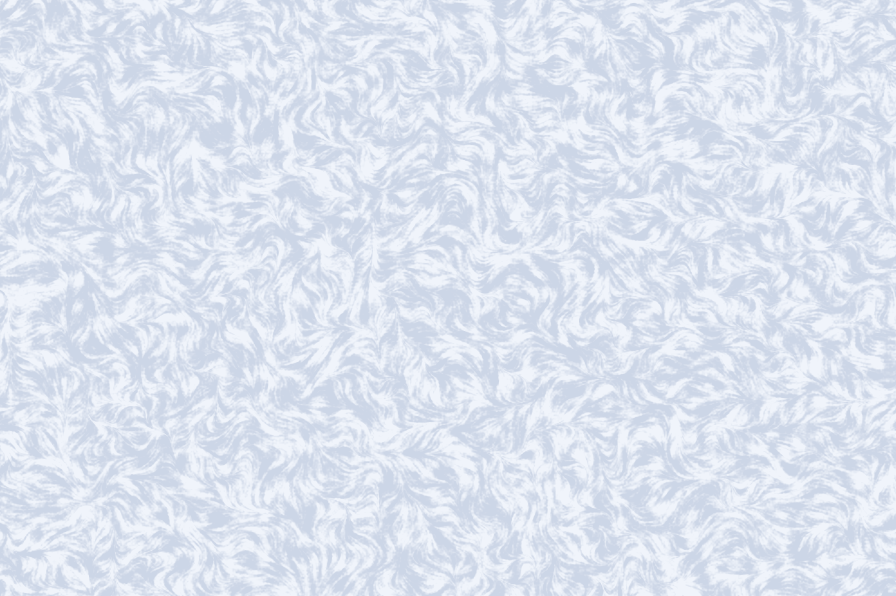
Write a Shadertoy shader that draws this texture.

```glsl
// Frosty, feathered texture of pale blue flakes over near-white ground.
// Noise is averaged along a curling flow field to form short curved strokes,
// then mixed with soft patches and grain and mapped to a cool two-colour ramp.

const vec3 FLAKE_BLUE = vec3(0.801, 0.838, 0.904);
const vec3 FROST_WHITE = vec3(0.942, 0.958, 0.984);

// Frequencies are in cells per canvas height.
const float CURL_FREQ = 23.0;
const float PATCH_FREQ = 46.0;
const float STROKE_FREQ = 125.0;
const float FIBRE_FREQ = 290.0;
const float GRAIN_FREQ = 330.0;

const float LEFT_ANGLE = -0.75;
const float RIGHT_ANGLE = -0.25;
const float CURL_AMOUNT = 4.2;
const float PATCH_WARP = 0.009;

const int HALF_STEPS = 5;
const float STEP_LENGTH = 0.0021;

const float STROKE_WEIGHT = 1.15;
const float FIBRE_WEIGHT = 1.1;
const float PATCH_WEIGHT = 0.42;
const float GRAIN_WEIGHT = 0.25;
const float TONE_LOW = 0.20;
const float TONE_HIGH = 0.82;

float hash(vec2 cell) {
    return fract(sin(dot(cell, vec2(127.1, 311.7))) * 43758.5453);
}

float valueNoise(vec2 p) {
    vec2 cell = floor(p);
    vec2 f = fract(p);
    vec2 s = f * f * (3.0 - 2.0 * f);
    float bottom = mix(hash(cell), hash(cell + vec2(1.0, 0.0)), s.x);
    float top = mix(hash(cell + vec2(0.0, 1.0)), hash(cell + vec2(1.0)), s.x);
    return mix(bottom, top, s.y);
}

// Unit direction of the strokes: slanted on the left, flatter on the right.
vec2 flowDirection(vec2 p) {
    float slant = mix(LEFT_ANGLE, RIGHT_ANGLE, smoothstep(0.5, 1.2, p.x));
    float curl = CURL_AMOUNT * (valueNoise(p * CURL_FREQ + 31.0) - 0.5);
    float angle = slant + curl;
    return vec2(cos(angle), sin(angle));
}

// Broad strokes in x and thin fibres in y, both centred on zero.
vec2 strokeSample(vec2 p) {
    return vec2(valueNoise(p * STROKE_FREQ),
                valueNoise(p * FIBRE_FREQ + 57.0)) - 0.5;
}

// Average the noise both ways along the flow.
vec2 flowStrokes(vec2 p) {
    vec2 sum = strokeSample(p);
    vec2 ahead = p;
    vec2 behind = p;
    for (int i = 0; i < HALF_STEPS; i++) {
        ahead += STEP_LENGTH * flowDirection(ahead);
        behind -= STEP_LENGTH * flowDirection(behind);
        sum += strokeSample(ahead) + strokeSample(behind);
    }
    return sum / float(2 * HALF_STEPS + 1);
}

void mainImage(out vec4 fragColor, in vec2 fragCoord) {
    vec2 p = fragCoord / iResolution.y;

    // Layers of relief
    vec2 strokes = flowStrokes(p);
    vec2 warped = p + PATCH_WARP * flowDirection(p);
    float patches = valueNoise(warped * PATCH_FREQ + 11.0) - 0.5;
    float grain = valueNoise(p * GRAIN_FREQ + 83.0) - 0.5;

    float relief = 0.5
        + STROKE_WEIGHT * strokes.x
        + FIBRE_WEIGHT * strokes.y
        + PATCH_WEIGHT * patches
        + GRAIN_WEIGHT * grain;

    // Colour ramp
    float tone = smoothstep(TONE_LOW, TONE_HIGH, relief);
    fragColor = vec4(mix(FLAKE_BLUE, FROST_WHITE, tone), 1.0);
}
```
